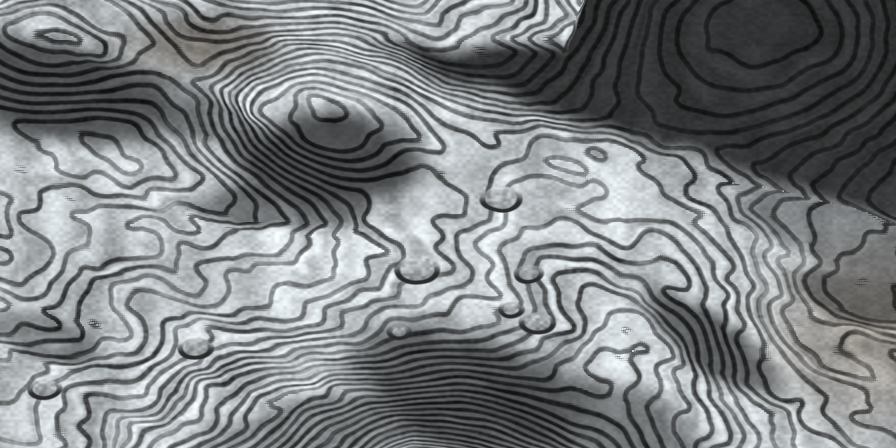
Reproduce this texture procedurally as a Shadertoy shader.

```glsl
// Layered relief terrain: metallic hills sliced into contour terraces.
// Gaussian hills plus noise give a height; its level lines become grooves,
// while soft rotated ellipses and a diagonal shadow set the tone.

const int HILLS = 6;
const int SHADES = 12;
const int DISCS = 8;
const float GROOVE_WIDTH = 0.0055;   // half width limit, in canvas heights
const float BASE_SLOPE = 16.0;       // terraces per canvas height
const float ROUGH_LIGHT = 6.5;
const float ROUGH_DARK = 1.8;
const float FIBRE = 0.30;
const float GRAIN = 0.13;
const vec3 COOL = vec3(0.975, 1.005, 1.02);
const vec3 WARM = vec3(1.03, 1.0, 0.96);

// Hills: centre, radii; then terrace counts
const vec4 HILL[HILLS] = vec4[](
    vec4(0.10, 0.93, 0.38, 0.19), vec4(0.72, 0.75, 0.27, 0.19),
    vec4(0.98, -0.12, 0.50, 0.36), vec4(1.48, 0.26, 0.24, 0.20),
    vec4(1.70, 1.00, 0.55, 0.40), vec4(1.12, 0.55, 0.36, 0.24));
const float TERRACES[HILLS] = float[](15.0, 17.0, 25.0, 10.0, 22.0, 9.0);

// Shaded slopes: centre, radii; then tilt, depth
const vec4 SHADE[SHADES] = vec4[](
    vec4(0.14, 0.79, 0.29, 0.12), vec4(0.74, 0.64, 0.23, 0.11),
    vec4(0.63, 0.54, 0.20, 0.05), vec4(0.48, 0.73, 0.11, 0.07),
    vec4(1.03, 0.13, 0.28, 0.14), vec4(1.32, 0.06, 0.28, 0.10),
    vec4(0.72, 0.04, 0.30, 0.07), vec4(1.59, 0.23, 0.19, 0.07),
    vec4(1.92, 0.34, 0.17, 0.06), vec4(1.88, 0.48, 0.26, 0.08),
    vec4(0.10, 0.25, 0.15, 0.05), vec4(0.45, 0.90, 0.23, 0.07));
const vec2 SHADE_FORM[SHADES] = vec2[](
    vec2(-0.22, 0.95), vec2(-0.06, 1.0), vec2(-0.10, 0.65), vec2(-0.5, 0.55),
    vec2(-0.35, 0.85), vec2(-0.3, 0.7), vec2(0.1, 0.5), vec2(-0.65, 0.85),
    vec2(-0.2, 0.65), vec2(-0.3, 0.6), vec2(-0.2, 0.5), vec2(-0.15, 0.32));

// Small flat discs: centre, radius
const vec3 DISC[DISCS] = vec3[](
    vec3(1.18, 0.39, 0.028), vec3(1.20, 0.28, 0.036), vec3(1.14, 0.31, 0.026),
    vec3(0.89, 0.26, 0.022), vec3(0.93, 0.40, 0.045), vec3(0.44, 0.22, 0.034),
    vec3(1.12, 0.555, 0.042), vec3(0.10, 0.13, 0.032));

float hash(vec2 p) {
    return fract(sin(dot(p, vec2(127.1, 311.7))) * 43758.5453);
}

float noise(vec2 p) {
    vec2 i = floor(p), f = fract(p);
    f = f * f * (3.0 - 2.0 * f);
    return mix(mix(hash(i), hash(i + vec2(1, 0)), f.x),
               mix(hash(i + vec2(0, 1)), hash(i + vec2(1, 1)), f.x), f.y);
}

float fbm(vec2 p) {
    return 0.57 * noise(p) + 0.28 * noise(p * 2.1 + 7.3) + 0.15 * noise(p * 4.3 + 3.1);
}

// Diagonal shadow across the upper right
float farShadow(vec2 p) {
    float lower = 0.88 - 0.33 * (p.x - 0.78);
    float upper = 0.89 + 0.3 * smoothstep(1.26, 1.37, p.x);
    return smoothstep(-0.02, 0.06, p.y - lower)
         * (1.0 - smoothstep(-0.02, 0.03, p.y - upper))
         * smoothstep(0.72, 0.92, p.x);
}

float slopeShade(vec2 p) {
    float light = 1.0;
    for (int i = 0; i < SHADES; i++) {
        float c = cos(SHADE_FORM[i].x), s = sin(SHADE_FORM[i].x);
        vec2 q = p - SHADE[i].xy;
        q = vec2(c * q.x + s * q.y, c * q.y - s * q.x) / SHADE[i].zw;
        light *= 1.0 - SHADE_FORM[i].y * (1.0 - smoothstep(0.6, 1.25, length(q)));
    }
    return 1.0 - light;
}

float terrain(vec2 p, float dark) {
    float h = -BASE_SLOPE * p.y;
    for (int i = 0; i < HILLS; i++) {
        vec2 q = (p - HILL[i].xy) / HILL[i].zw;
        h += TERRACES[i] * exp(-dot(q, q));
    }
    vec2 q = vec2(p.x * 4.0, p.y * 7.0 + p.x * 1.8);
    return h + mix(ROUGH_LIGHT, ROUGH_DARK, dark) * fbm(q);
}

void mainImage(out vec4 fragColor, in vec2 fragCoord) {
    vec2 p = fragCoord / iResolution.y;
    p.x *= 2.0 * iResolution.y / iResolution.x;

    // Tone, with ragged borders
    vec2 warp = 0.05 * (vec2(fbm(p * 9.0), fbm(p * 9.0 + 31.0)) - 0.5);
    float far = farShadow(p + warp);
    float dark = max(slopeShade(p + warp), 0.96 * far);

    // Grooves along the level lines, faded where too dense
    float h = terrain(p, dark);
    float perPixel = max(length(vec2(dFdx(h), dFdy(h))), 1e-4);
    float perUnit = perPixel * iResolution.y;
    float dist = abs(fract(h) - 0.5) / perUnit;
    float width = min(0.24 / perUnit, GROOVE_WIDTH);
    float soft = 0.7 / iResolution.y + 0.3 * width;
    float groove = 1.0 - smoothstep(width - soft, width + soft, dist);
    groove = mix(groove, 0.45, smoothstep(0.35, 0.75, perPixel));
    float ridge = 1.0 - groove * mix(0.55 + 0.45 * noise(p * 11.0), 1.0, dark);

    // Fine fibres following the terraces, and metallic grain
    float fibre = noise(vec2(h * 2.6, p.x * 16.0)) - 0.5;
    float grain = noise(p * vec2(110.0, 150.0)) - 0.5;
    float lit = mix(0.30, 0.79, ridge) + FIBRE * fibre + GRAIN * grain
              + 0.22 * (fbm(p * 5.0 + 12.0) - 0.5);
    float shaded = mix(0.09, mix(0.30, 0.18, far), ridge) + 0.06 * fibre + 0.04 * grain;
    float value = mix(lit, shaded, dark);

    // Raised discs with dark rims
    for (int i = 0; i < DISCS; i++) {
        vec2 q = (p - DISC[i].xy + 0.25 * warp) * vec2(1.0, 1.5);
        float d = length(q) - DISC[i].z;
        float aa = 1.5 / iResolution.y;
        float top = 0.66 + 0.25 * grain + 3.0 * q.y;
        value = mix(value, top, 0.8 * (1.0 - smoothstep(-aa, aa, d)));
        float rim = 1.0 - smoothstep(0.003, 0.003 + 2.0 * aa, abs(d));
        value = mix(value, 0.17, rim * smoothstep(0.03, -0.02, q.y));
    }

    // Warm dust on the flats
    float dust = smoothstep(0.35, 0.0, length((p - vec2(1.95, 0.25)) * vec2(1.0, 1.2)))
               + smoothstep(0.25, 0.0, length((p - vec2(0.45, 0.90)) * vec2(1.0, 2.5)));
    value *= 1.0 - 0.25 * min(dust, 1.0);
    fragColor = vec4(clamp(value * mix(COOL, WARM, min(dust, 1.0)), 0.0, 1.0), 1.0);
}
```
